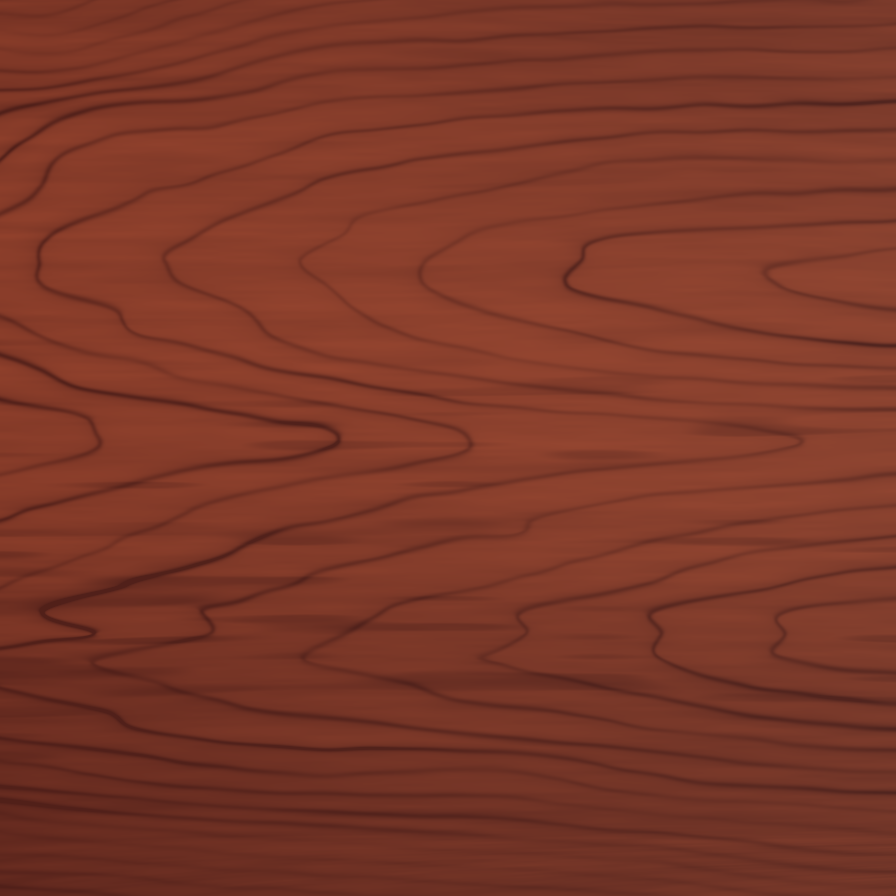
This texture is drawn by a Shadertoy shader. Its source:

```glsl
// Polished reddish-brown wood board with cathedral grain running sideways.
#define DARK_WOOD vec3(0.350, 0.150, 0.118)
#define LIGHT_WOOD vec3(0.572, 0.264, 0.182)
#define UPPER_AXIS 0.69
#define LOWER_AXIS 0.285
#define ARCH_TAPER 0.15
#define RING_DENSITY 26.0
#define RING_WARP 0.030
#define KNOT_WARP 0.038
#define LINE_WIDTH 0.0029
#define LINE_DARKNESS 0.62
#define HALO_DARKNESS 0.30
#define STREAK_CONTRAST 0.22

float hash(vec2 p) {
    vec3 q = fract(vec3(p.xyx) * 0.1031);
    q += dot(q, q.yzx + 33.33);
    return fract((q.x + q.y) * q.z);
}

float noise(vec2 p) {
    vec2 cell = floor(p), f = fract(p);
    f = f * f * (3.0 - 2.0 * f);
    float low = mix(hash(cell), hash(cell + vec2(1, 0)), f.x);
    float high = mix(hash(cell + vec2(0, 1)), hash(cell + vec2(1, 1)), f.x);
    return mix(low, high, f.y);
}

float smoothMin(float a, float b, float k) {
    float h = max(k - abs(a - b), 0.0) / k;
    return min(a, b) - 0.25 * k * h * h;
}

// Cone cut lengthwise: its contours are arches that open to the right
float arch(vec2 p, float axis) {
    float dy = p.y - axis;
    dy *= 1.0 - 0.22 * smoothstep(0.0, 0.2, dy);
    return length(vec2(dy, 0.02 + ARCH_TAPER * (1.0 - p.x)));
}

// Growth-ring phase; whole numbers are the dark late-wood lines
float ringPhase(vec2 p) {
    float knot = smoothstep(0.55, 0.1, p.x) * smoothstep(0.62, 0.8, p.y);
    float lower = smoothstep(0.5, 0.35, p.y);
    float warp = RING_WARP * (noise(p * vec2(2.2, 7.0) + 3.7) - 0.5);
    warp += 0.011 * (noise(p * vec2(5.0, 19.0) + 21.3) - 0.5);
    warp += 0.003 * (noise(p * vec2(19.0, 45.0) + 8.1) - 0.5);
    warp += KNOT_WARP * knot * (noise(p * vec2(6.0, 9.0) + 12.4) - 0.5);

    // Ragged arch tips and the sagging upper left lines
    vec2 q = p;
    q.x += (0.05 + 0.06 * lower) * (noise(p * vec2(4.0, 36.0) + 5.5) - 0.5);
    q.y += 0.05 * smoothstep(0.3, 0.0, p.x) * smoothstep(0.72, 0.85, p.y);
    float f = smoothMin(arch(q, UPPER_AXIS), arch(q, LOWER_AXIS), 0.04) + warp;
    return f * (RING_DENSITY + 60.0 * f);
}

// Darkening by ring lines, with a soft halo on their outer side
float ringShade(vec2 p) {
    float e = 0.002;
    float phase = ringPhase(p);
    vec2 slope = vec2(ringPhase(p + vec2(e, 0)) - phase,
                      ringPhase(p + vec2(0, e)) - phase) / e;
    float id = floor(phase + 0.5);
    float q = phase - id;
    float d = q / max(length(slope), 5.0);

    float strength = mix(0.4, 1.0, hash(vec2(id, 17.0)));
    strength *= 0.45 + 0.9 * noise(vec2(p.x * 5.0, p.y * 14.0 + id * 3.1));
    strength *= mix(0.35, 1.0, smoothstep(0.06, 0.2, p.y));
    strength *= mix(1.0, 0.5, smoothstep(0.86, 0.96, p.y));

    float width = LINE_WIDTH * (0.8 + 0.5 * noise(p * vec2(9.0, 30.0)));
    float line = exp(-d * d / (width * width));
    float side = mix(0.4, 1.0, smoothstep(-0.003, 0.003, d));
    float halo = exp(-abs(d) / 0.010) * (1.0 - 4.0 * q * q) * side;
    return strength * (LINE_DARKNESS * line + HALO_DARKNESS * halo);
}

// Fine fibres, pores and broken dark dashes along the board
float fibreTone(vec2 p) {
    float y = p.y + 0.02 * noise(p * vec2(2.5, 4.0) + 40.0);
    y -= 0.10 * p.x * smoothstep(0.09, 0.0, p.y);
    float broad = noise(vec2(p.x * 2.0, y * 38.0)) - 0.5;
    float fine = noise(vec2(p.x * 5.0, y * 115.0) + 9.0) - 0.5;
    float hair = noise(vec2(p.x * 22.0, y * 260.0) + 31.0) - 0.5;
    float band = smoothstep(0.1, 0.3, p.y) * smoothstep(0.66, 0.5, p.y);
    float dash = smoothstep(0.62, 0.92, noise(vec2(p.x * 6.0, y * 88.0) + 63.0));
    float tone = STREAK_CONTRAST * (0.6 * broad + 0.6 * fine + 0.35 * hair);
    return tone - dash * (0.07 + 0.23 * band);
}

// Broad light across the varnish, dimmer toward the lower left
float boardLight(vec2 p) {
    float dy = (p.y - 0.62) / 0.35;
    float corner = (1.0 - p.x) * (1.0 - p.y);
    float cloud = noise(p * vec2(2.5, 5.0) + 77.0) - 0.5;
    return 0.49 + 0.46 * exp(-dy * dy) - 0.35 * corner * corner + 0.12 * cloud;
}

void mainImage(out vec4 fragColor, in vec2 fragCoord) {
    vec2 p = fragCoord / iResolution.xy;
    float tone = boardLight(p) + fibreTone(p) - ringShade(p);
    vec3 color = mix(DARK_WOOD, LIGHT_WOOD, clamp(tone, -0.15, 1.1));

    // Redder on the left, slightly paler on the right
    color.gb += vec2(0.020, 0.022) * (p.x - 0.45);
    fragColor = vec4(color, 1.0);
}
```
